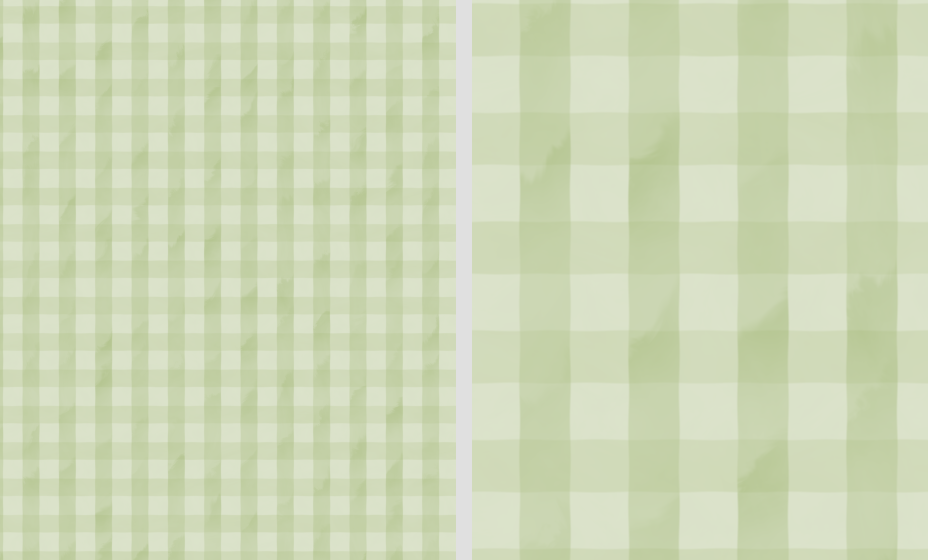
Left, the full canvas; right, a detail of the centre.
A Shadertoy shader for this pattern:

```glsl
// Soft green watercolour gingham with blotchy pigment pooled in the upright stripes
float hash(vec2 p) {
    return fract(sin(dot(p, vec2(127.1, 311.7))) * 4375.85);
}

// Layered, warped sines: uneven wash in roughly -1..1
float wash(vec2 p) {
    float sum = 0.0, amp = 0.5;
    for (int i = 0; i < 6; i++) {
        p = mat2(1.3, 1.1, -1.1, 1.3) * p + 0.8 * sin(p.yx * 1.1) + 2.3;
        sum += amp * sin(p.x) * sin(p.y);
        amp *= 0.68;
    }
    return sum;
}

// Pigment pools: one jittered cell each 1.6 rows, ragged on a slanted side
float pools(vec2 p, float stripe) {
    float y = p.y / 1.6 + hash(vec2(stripe, 3.0));
    float ragged = wash(p * 2.2 + stripe * 5.0);
    float total = 0.0;
    for (int j = -1; j <= 1; j++) {
        float cell = floor(y) + float(j);
        vec2 seed = vec2(stripe, cell);
        vec2 centre = vec2(hash(seed + 7.0) - 0.5, 0.2 + 0.6 * hash(seed + 19.0));
        vec2 d = vec2(p.x - stripe - centre.x * 0.3, (y - cell - centre.y) * 1.6);
        float side = dot(d, vec2(0.65, -0.5)) + 0.16 * ragged + 0.08;
        float pool = smoothstep(-0.02, 0.1, side) * exp(-4.0 * side * side - 2.6 * dot(d, d));
        total += pool * (0.25 + 0.75 * hash(seed + 31.0));
    }
    return total;
}

// Antialiased band centred on zero
float band(float x, float halfWidth, float soft) {
    return smoothstep(-soft, soft, halfWidth - abs(x));
}

void mainImage(out vec4 fragColor, in vec2 fragCoord) {
    // One unit is one check; stripes are centred on whole numbers
    vec2 repeats = vec2(12.55, 15.41);
    vec2 p = fragCoord / iResolution.xy * repeats - vec2(0.853, 0.0);
    vec2 id = floor(p + 0.5);
    vec2 f = p - id;
    vec2 soft = max(repeats / iResolution.xy * 0.8, vec2(0.012));

    // Slightly wavering painted edges
    vec2 waver = 0.004 * sin(p.yx * 9.0 + id * 4.0);
    float upright = band(f.x, 0.232 + waver.x, soft.x);
    float across = band(f.y, 0.24 + waver.y, soft.y);

    // Separate wash for each stripe direction
    float uprightWash = wash(vec2(p.x * 1.3, p.y * 0.8) + id.x * 3.7);
    float acrossWash = wash(vec2(p.x * 0.7, p.y * 1.4) + id.y * 5.3);
    float fine = wash(p * 4.0 + 11.0);

    // Layer the paint: paper, bands across, then upright stripes
    vec3 colour = vec3(0.857, 0.886, 0.790) + 0.004 * fine;
    float acrossInk = across * (0.040 + 0.009 * acrossWash + 0.003 * fine);
    acrossInk *= mix(1.0, 0.6, upright);
    float uprightInk = upright * (0.066 + 0.012 * uprightWash + 0.005 * fine
                                  + 0.055 * pools(p, id.x));
    colour -= acrossInk * vec3(1.0, 0.78, 1.6);
    colour -= uprightInk * vec3(1.0, 0.76, 1.48);

    fragColor = vec4(colour, 1.0);
}
```
